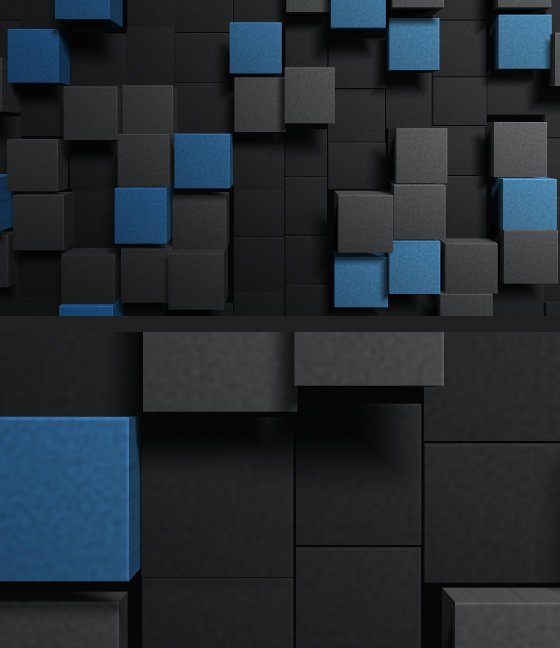
Top: the whole. Bottom: its middle third, enlarged.
This background is drawn by a Shadertoy shader. Its source:

```glsl
const vec2  PITCH        = vec2(0.163, 0.167);   // block spacing, canvas heights
const vec2  EYE          = vec2(0.0, 0.09);      // vanishing point
const vec2  SHADOW_SHIFT = vec2(-0.6, -1.15);    // shadow travel per unit of drop
const float SHADOW_DEPTH = 0.86;
const float GAP          = 0.0014;
const float RIM          = 0.0045;
const float GRAIN_FREQ   = 135.0;
const float GRAIN_AMOUNT = 0.16;
const int   AA           = 3;
const vec3  FLOOR_DIM    = vec3(0.092, 0.098, 0.099);
const vec3  FLOOR_LIT    = vec3(0.185, 0.192, 0.195);
const vec3  RAISED_DIM   = vec3(0.155, 0.160, 0.163);
const vec3  RAISED_LIT   = vec3(0.345, 0.348, 0.355);
const vec3  BLUE_DIM     = vec3(0.095, 0.245, 0.400);
const vec3  BLUE_LIT     = vec3(0.270, 0.475, 0.615);
const vec3  CREVICE      = vec3(0.025);

struct Block { vec2 centre; vec2 halfSize; float height; bool raised; bool blue; };

vec2 hash2(vec2 p) {
    vec3 v = fract(p.xyx * vec3(0.1031, 0.1030, 0.0973));
    v += dot(v, v.yzx + 33.33);
    return fract((v.xx + v.yz) * v.zy);
}

float gradientNoise(vec2 p) {
    vec2 i = floor(p), f = fract(p);
    vec2 u = f * f * (3.0 - 2.0 * f);
    vec2 x = vec2(1.0, 0.0);
    float a = dot(hash2(i) * 2.0 - 1.0, f);
    float b = dot(hash2(i + x.xy) * 2.0 - 1.0, f - x.xy);
    float c = dot(hash2(i + x.yx) * 2.0 - 1.0, f - x.yx);
    float d = dot(hash2(i + x.xx) * 2.0 - 1.0, f - x.xx);
    return mix(mix(a, b, u.x), mix(c, d, u.x), u.y);
}

float boxDistance(vec2 p, vec2 halfSize) {
    vec2 d = abs(p) - halfSize;
    return length(max(d, 0.0)) + min(max(d.x, d.y), 0.0);
}

// True for one random cell in every group of the given size
bool picked(vec2 id, vec2 group, float seed) {
    vec2 g = floor(id / group);
    return all(equal(id - g * group, floor(hash2(g + seed) * group)));
}

float columnEdge(float col) { return col + 0.22 * (hash2(vec2(col, 71.0)).x - 0.5); }
float columnShift(float col) { return 0.5 * (hash2(vec2(col, 39.0)).y - 0.5); }
float rowEdge(vec2 id) { return id.y + columnShift(id.x) + 0.2 * (hash2(id + 57.0).x - 0.5); }

// Block number k (0 to 8) of the 3x3 neighbourhood around q
Block blockNear(vec2 q, int k) {
    vec2 cell = q / PITCH;
    float col = floor(cell.x) + float(k % 3 - 1);
    vec2 id = vec2(col, floor(cell.y - columnShift(col)) + float(k / 3 - 1));
    vec2 rnd = hash2(id + 113.0);
    vec2 lo = vec2(columnEdge(col), rowEdge(id)) * PITCH;
    vec2 hi = vec2(columnEdge(col + 1.0), rowEdge(id + vec2(0.0, 1.0))) * PITCH;
    Block b;
    b.blue = picked(id, vec2(2.0, 3.0), 17.0);
    b.raised = b.blue || picked(id, vec2(2.0), 83.0) || rnd.x > 0.94;
    b.centre = 0.5 * (lo + hi);
    b.halfSize = 0.5 * (hi - lo) - GAP;
    b.height = 0.014 * rnd.y;
    if (b.raised) {
        b.centre += 0.022 * (rnd - 0.5);
        b.halfSize = mix(b.halfSize, 0.47 * PITCH, 0.7);
        b.height = 0.04 + 0.045 * rnd.y;
    }
    return b;
}

vec3 shade(vec2 p) {
    vec2 ray = p - EYE + 1e-5;
    float depth = 1.0;
    int face = -1;                               // 0 front, 1 side, 2 top or bottom
    Block hit;

    // Nearest box along the perspective ray
    for (int k = 0; k < 9; k++) {
        Block b = blockNear(ray, k);
        vec2 t0 = (b.centre - b.halfSize) / ray, t1 = (b.centre + b.halfSize) / ray;
        vec2 near = min(t0, t1), far = max(t0, t1);
        float front = 1.0 / (1.0 + b.height);
        float enter = max(front, max(near.x, near.y));
        if (enter < min(1.0, min(far.x, far.y)) && enter < depth) {
            depth = enter;
            hit = b;
            face = enter <= front ? 0 : (near.x > near.y ? 1 : 2);
        }
    }
    if (face < 0) return CREVICE;
    vec2 q = ray * depth;
    float z = 1.0 / depth - 1.0;

    // Soft shadows cast by taller neighbours
    float shadow = 0.0;
    for (int k = 0; k < 9; k++) {
        Block b = blockNear(q, k);
        float drop = b.height - z;
        if (drop < 0.002) continue;
        float blur = 0.005 + 0.5 * drop;
        float d = boxDistance(q - b.centre - SHADOW_SHIFT * drop, b.halfSize);
        float strength = smoothstep(0.002, 0.03, drop);
        shadow = max(shadow, strength * (1.0 - smoothstep(-blur, blur, d)));
    }

    // Material under a light from the upper right
    float light = smoothstep(-0.85, 0.85, q.x + 0.25 * q.y);
    vec3 col = mix(FLOOR_DIM, FLOOR_LIT, light);
    if (hit.raised) col = mix(RAISED_DIM, RAISED_LIT, light);
    if (hit.blue) col = mix(BLUE_DIM, BLUE_LIT, light);
    else col *= mix(0.68, 1.0, smoothstep(-0.6, 0.0, q.y));

    if (face == 0) {
        vec2 uv = (q - hit.centre) / hit.halfSize;
        vec2 edge = hit.halfSize - (q - hit.centre);
        vec2 rim = 1.0 - smoothstep(vec2(0.0), vec2(RIM), edge);
        col *= 1.0 + 0.07 * uv.y + 0.04 * uv.x;
        col *= 1.0 + (hit.raised ? 0.38 : 0.2) * max(rim.y, 0.7 * rim.x);
    } else if (face == 1) {
        col *= ray.x < 0.0 ? 0.72 : 0.35;
    } else {
        col *= ray.y < 0.0 ? 1.12 : 0.2;
    }
    col *= 1.0 + GRAIN_AMOUNT * gradientNoise(q * GRAIN_FREQ);
    return col * (1.0 - SHADOW_DEPTH * shadow);
}

void mainImage(out vec4 fragColor, in vec2 fragCoord) {
    vec3 sum = vec3(0.0);
    for (int k = 0; k < AA * AA; k++) {
        vec2 offset = (vec2(k % AA, k / AA) + 0.5) / float(AA) - 0.5;
        sum += shade((fragCoord + offset - 0.5 * iResolution.xy) / iResolution.y);
    }
    fragColor = vec4(sum / float(AA * AA), 1.0);
}
```
